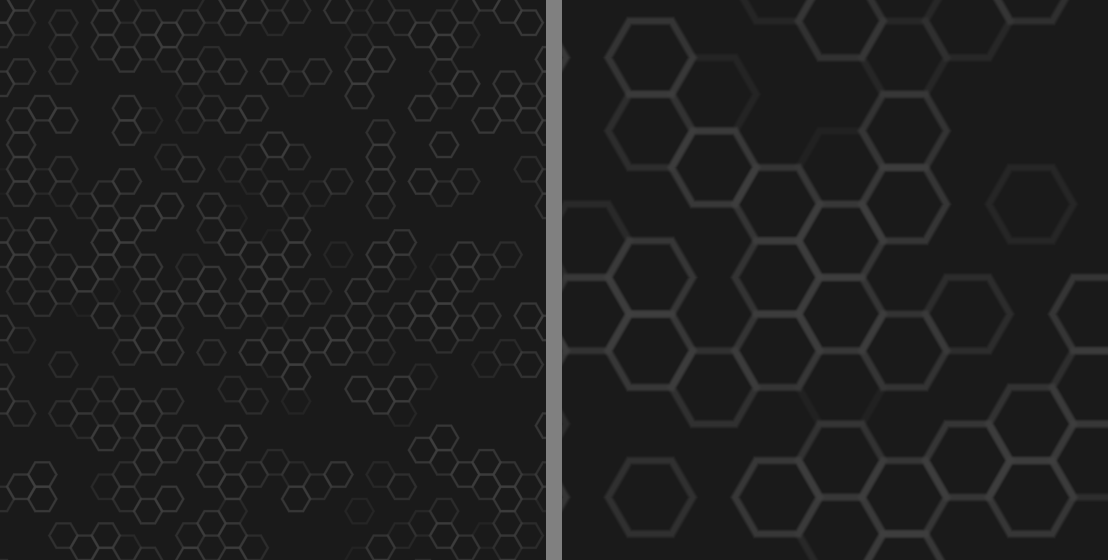
Left: the whole. Right: its middle third, enlarged.
Reproduce this pattern procedurally as a Shadertoy shader.

```glsl
// Scattered grey hexagon outlines of varying strength on a near-black honeycomb.

float hash(vec2 p) {
    return fract(sin(dot(p, vec2(127.1, 311.7))) * 43758.5453);
}

// Flat-topped hexagon of height 1
float hexDistance(vec2 p) {
    p = abs(p);
    return max(p.y, dot(p, vec2(0.866, 0.5))) - 0.5;
}

void mainImage(out vec4 fragColor, in vec2 fragCoord) {
    float rows = 22.93;
    vec2 p = fragCoord / iResolution.y * rows;
    float pixel = rows / iResolution.y;
    float softness = max(0.065, pixel);

    float shade = 0.1;
    float nearestColumn = round(p.x / 0.866);

    // Overlay the outlines of all nearby cells, so shared edges get brighter
    for (int i = -1; i <= 1; i++) {
        float column = nearestColumn + float(i);
        float shift = 0.5 - 0.5 * mod(column, 2.0);
        float nearestRow = round(p.y - shift);

        for (int j = -1; j <= 1; j++) {
            vec2 cell = vec2(column, nearestRow + float(j));
            vec2 center = vec2(cell.x * 0.866, cell.y + shift);

            // About two cells in five are drawn, some of them faintly
            float present = step(hash(cell + 17.0), 0.41);
            float strength = mix(0.15, 0.8, sqrt(hash(cell + 53.0)));

            float edge = abs(hexDistance(p - center));
            float line = 1.0 - smoothstep(0.015, 0.015 + softness, edge);
            shade = mix(shade, 0.25, line * strength * present);
        }
    }

    fragColor = vec4(vec3(shade), 1.0);
}
```
